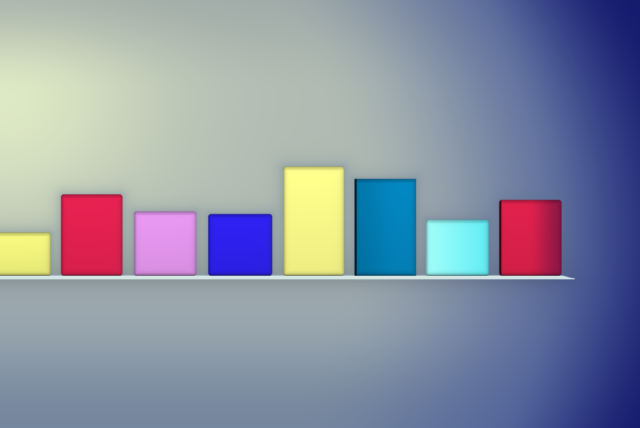
A Shadertoy shader for this background:

```glsl
const int BLOCKS = 8;

// Left, right and top of each block, in canvas heights
const vec3 EXTENTS[BLOCKS] = vec3[](
    vec3(-0.04, 0.119, 0.457), vec3(0.143, 0.287, 0.546),
    vec3(0.314, 0.460, 0.506), vec3(0.488, 0.638, 0.500),
    vec3(0.664, 0.807, 0.611), vec3(0.831, 0.975, 0.582),
    vec3(0.998, 1.146, 0.487), vec3(1.170, 1.316, 0.533));

const vec3 COLOURS[BLOCKS] = vec3[](
    vec3(0.97, 0.98, 0.50), vec3(0.91, 0.13, 0.32),
    vec3(0.91, 0.60, 0.95), vec3(0.18, 0.13, 0.95),
    vec3(1.00, 1.00, 0.55), vec3(0.01, 0.51, 0.73),
    vec3(0.50, 0.98, 0.97), vec3(0.88, 0.13, 0.30));

float roundedBox(vec2 p, vec2 halfSize, float radius) {
    vec2 q = abs(p) - halfSize + radius;
    return length(max(q, 0.0)) + min(max(q.x, q.y), 0.0) - radius;
}

vec3 backdrop(vec2 p) {
    // Wall with a warm light from the left
    vec2 fromLight = p - vec2(0.0, 0.77);
    float warmth = exp(-dot(fromLight * fromLight, vec2(7.0, 9.0)));
    vec3 wall = mix(vec3(0.69, 0.73, 0.70), vec3(0.87, 0.91, 0.77), warmth);
    wall = mix(wall, vec3(0.58, 0.62, 0.63), 0.6 * smoothstep(0.78, 1.05, p.y));

    // Floor cools towards the front
    vec3 ground = mix(vec3(0.46, 0.53, 0.62), vec3(0.63, 0.68, 0.70), smoothstep(0.0, 0.32, p.y));
    vec3 colour = mix(ground, wall, smoothstep(0.345, 0.372, p.y));

    // Blue falloff to the right, deepest in the corners
    float height = (p.y - 0.46) * 1.85;
    float x = p.x + 0.17 * height * height;
    colour = mix(colour, vec3(0.30, 0.37, 0.60), 0.95 * smoothstep(0.80, 1.48, x));
    return mix(colour, vec3(0.07, 0.09, 0.42), 0.95 * smoothstep(1.27, 1.66, x));
}

void mainImage(out vec4 fragColor, in vec2 fragCoord) {
    vec2 p = fragCoord / iResolution.xy * vec2(1.5, 1.0);
    float aa = 1.0 / iResolution.y;
    float base = 0.356;
    vec3 colour = backdrop(p);

    // Soft shade behind the row and under the shelf
    float rowEnd = 1.0 - smoothstep(1.28, 1.40, p.x);
    colour *= 1.0 - 0.10 * rowEnd * exp(-abs(p.y - 0.37) * 14.0);
    colour *= 1.0 - 0.07 * rowEnd * exp(-abs(p.y - 0.342) * 90.0);

    // Pale shelf edge tapering to a point on the right
    float shelfTop = mix(0.357, 0.350, smoothstep(1.31, 1.347, p.x));
    float shelf = smoothstep(-aa, aa, shelfTop - p.y)
                * smoothstep(-aa, aa, p.y - 0.3475)
                * smoothstep(-aa, aa, 1.347 - p.x);
    colour = mix(colour, vec3(0.85, 0.92, 0.91), shelf * 0.95);

    for (int i = 0; i < BLOCKS; i++) {
        vec3 extent = EXTENTS[i];
        vec2 halfSize = 0.5 * vec2(extent.y - extent.x, extent.z - base);
        vec2 local = p - 0.5 * vec2(extent.x + extent.y, extent.z + base);
        vec2 unit = clamp(local / halfSize, -1.0, 1.0);
        float d = roundedBox(local, halfSize, i == 5 ? 0.002 : 0.007);

        // Cool shadow beside each block
        float shadow = exp(-max(d, 0.0) * 75.0) * step(base, p.y);
        colour = mix(colour, vec3(0.34, 0.43, 0.55), 0.30 * shadow);

        // Face, with cyan and the last red fading to the right
        vec3 face = COLOURS[i] * (0.97 + 0.04 * unit.y);
        if (i == 6) face = mix(vec3(0.64, 1.0, 0.98), vec3(0.38, 0.93, 0.96), 0.5 + 0.5 * unit.x);
        if (i == 7) face = mix(face, vec3(0.57, 0.09, 0.27), smoothstep(-0.1, 1.0, unit.x));
        if (i == 5) face *= 0.92 + 0.12 * smoothstep(-1.0, 0.5, unit.x);

        // Darkened rim, top bevel, contact line and left side
        float darkSide = i == 5 || i == 7 ? 0.70 : 0.08;
        face *= 1.0 - 0.30 * exp(min(d, 0.0) * 260.0);
        face *= 1.0 - 0.08 * (1.0 - smoothstep(0.006, 0.010, halfSize.y - local.y));
        face *= 1.0 - 0.35 * exp(-max(local.y + halfSize.y, 0.0) * 350.0);
        face *= 1.0 - darkSide * (1.0 - smoothstep(0.003, 0.007, local.x + halfSize.x));

        colour = mix(colour, face, 1.0 - smoothstep(-aa, aa, d));
    }

    fragColor = vec4(clamp(colour, 0.0, 1.0), 1.0);
}
```
